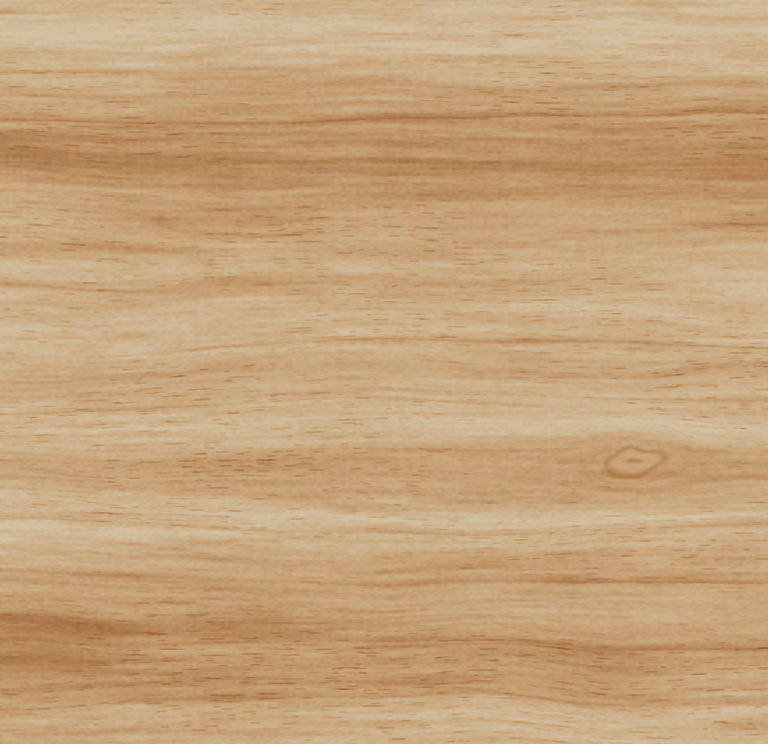
Write a WebGL 2 fragment shader that draws this texture.

```glsl
#version 300 es
precision highp float;
// Pale wood board with horizontal grain: broad light and dark bands, stretched
// noise for streaks, one-sided dark veins, short scattered pores and a small knot.
// A single tone value is built up from these and mapped to a warm colour ramp.

uniform vec2 u_resolution;
out vec4 fragColor;

float hash(vec2 p) {
    return fract(sin(dot(p, vec2(127.1, 311.7))) * 43758.5453);
}

float noise(vec2 p) {
    vec2 i = floor(p), f = fract(p);
    f = f * f * (3.0 - 2.0 * f);
    return mix(mix(hash(i), hash(i + vec2(1, 0)), f.x),
               mix(hash(i + vec2(0, 1)), hash(i + vec2(1, 1)), f.x), f.y);
}

// Soft horizontal band around a height
float band(float y, float centre, float width) {
    float d = (y - centre) / width;
    return exp(-d * d);
}

// Short dark dashes, at most one per grid cell
float pores(vec2 g, vec2 grid, float density, float pixel) {
    vec2 q = g * grid;
    q.x += 7.0 * hash(vec2(floor(q.y), grid.x));
    vec2 id = floor(q), f = fract(q) - 0.5;
    f.y -= 0.4 * (hash(id + 17.3) - 0.5);
    float reach = mix(0.14, 0.48, hash(id + 41.7));
    float soft = min(pixel * grid.y, 0.28);
    float dash = (1.0 - smoothstep(reach * 0.4, reach, abs(f.x)))
               * (1.0 - smoothstep(0.06, 0.08 + soft, abs(f.y)));
    return dash * step(1.0 - density, hash(id)) * mix(0.35, 1.0, hash(id + 5.9));
}

// Dark growth lines: crisp below, fading out above
float veins(vec2 g) {
    float sum = 0.0;
    for (int i = 0; i < 13; i++) {
        float k = float(i);
        float centre = 0.063 + 0.0775 * k + 0.016 * (noise(vec2(g.x * 2.5, k * 9.0)) - 0.5);
        float d = g.y - centre;
        float fade = d > 0.0 ? 0.6 * exp(-d / 0.003) + 0.4 * exp(-d / 0.016)
                             : exp(d / 0.002);
        float presence = smoothstep(0.3, 0.7, noise(vec2(g.x * 2.2 + 3.0, k * 5.0 + 40.0)));
        float strength = k < 3.0 ? 0.62 : mix(0.15, 0.6, hash(vec2(k, 8.0)));
        sum += strength * fade * max(presence, k < 3.0 ? 0.5 : 0.0);
    }
    return sum;
}

// Thin contour lines that taper and merge along the grain
float contours(vec2 g) {
    float ridge = 1.0 - abs(2.0 * noise(g * vec2(1.9, 27.0) + 6.0) - 1.0);
    return pow(ridge, 9.0) * smoothstep(0.35, 0.8, noise(g * vec2(3.0, 9.0) + 91.0));
}

vec3 woodColour(float tone) {
    vec3 dark = vec3(0.70, 0.515, 0.335);
    vec3 middle = vec3(0.78, 0.634, 0.465);
    vec3 light = vec3(0.817, 0.732, 0.605);
    return tone < 0.5 ? mix(dark, middle, tone * 2.0)
                      : mix(middle, light, tone * 2.0 - 1.0);
}

void main() {
    vec2 p = gl_FragCoord.xy / u_resolution.y;
    float pixel = 1.0 / u_resolution.y;

    // Grain coordinates: gentle waves, parting around the knot
    vec2 toKnot = p - vec2(0.853, 0.379);
    vec2 g = p;
    g.y -= 0.6 * toKnot.y * exp(-dot(toKnot / vec2(0.085, 0.04), toKnot / vec2(0.085, 0.04)));
    g.y += 0.026 * (noise(p * vec2(2.0, 4.0) + 11.0) - 0.5);
    g.y += 0.012 * (noise(p * vec2(6.0, 14.0) + 31.0) - 0.5);

    // Broad bands
    float y = g.y + 0.03 * (noise(p * vec2(2.6, 9.0) + 71.0) - 0.5);
    float tone = 0.60;
    tone += 0.38 * band(y, 0.98, 0.08) - 0.26 * band(y, 0.80, 0.08);
    tone -= 0.26 * band(y, 0.762, 0.026);
    tone += 0.32 * band(y, 0.56, 0.045) + 0.32 * band(y, 0.44, 0.04);
    tone -= 0.12 * band(y, 0.50, 0.02) + 0.14 * band(y, 0.37, 0.025);
    tone += 0.30 * band(y, 0.295, 0.04) - 0.20 * band(y, 0.14, 0.08);
    tone += 0.28 * band(y, 0.01, 0.04);

    // Streaks from coarse to fine, then a fine speckle
    tone += 0.30 * (noise(g * vec2(1.6, 19.0)) - 0.5);
    tone += 0.34 * (noise(g * vec2(2.8, 52.0) + 13.0) - 0.5);
    tone += 0.33 * (noise(g * vec2(6.0, 125.0) + 29.0) - 0.5);
    tone += 0.32 * (noise(g * vec2(17.0, 235.0) + 57.0) - 0.5);
    tone += 0.21 * (noise(p * vec2(210.0, 300.0)) - 0.5);

    tone -= veins(g) + 0.36 * contours(g);

    // Pores gather in loose patches
    float patches = smoothstep(0.2, 0.75, noise(g * vec2(4.0, 16.0) + 83.0));
    tone -= 0.50 * mix(0.35, 1.0, patches) * pores(g, vec2(19.0, 135.0), 0.42, pixel);
    tone -= 0.42 * mix(0.4, 1.0, patches) * pores(g + 0.37, vec2(33.0, 165.0), 0.40, pixel);

    // Knot: slanted, with a dark heart, pale body and uneven outer rings
    vec2 k = vec2(toKnot.x, toKnot.y - 0.12 * toKnot.x);
    k += 0.012 * (vec2(noise(p * 45.0), noise(p * 45.0 + 19.0)) - 0.5);
    float r = length(k / vec2(0.036, 0.015)) + 0.3 * (noise(p * vec2(35.0, 70.0)) - 0.5);
    float rings = 0.5 + 0.5 * cos(6.2832 * (r - 1.0));
    tone = mix(tone, 0.62, 0.6 * (1.0 - smoothstep(0.7, 1.2, r)));
    tone -= 0.5 * (1.0 - smoothstep(0.1, 0.4, length(k / vec2(0.04, 0.012))));
    tone -= 0.4 * rings * rings * smoothstep(0.5, 0.9, r) * exp(-1.5 * max(r - 1.0, 0.0));

    fragColor = vec4(woodColour(clamp(tone, -0.5, 1.1)), 1.0);
}
```
